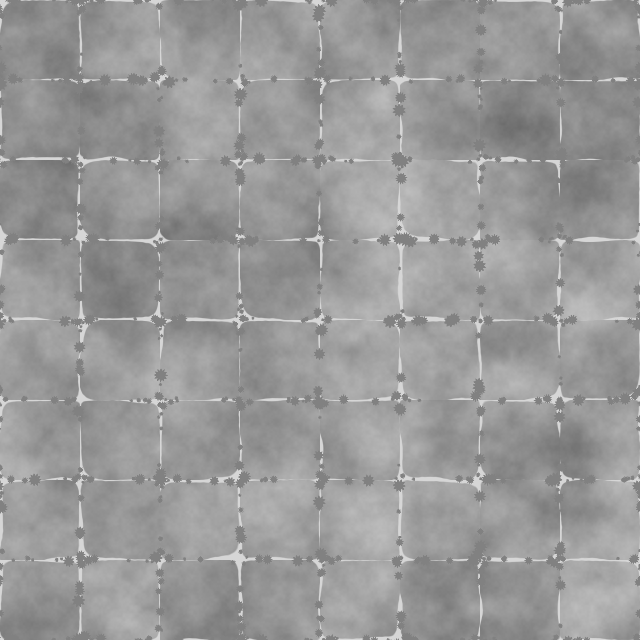
Reproduce this texture procedurally as a Shadertoy shader.

```glsl
// Worn grey stone tiles, 8 by 8, with tapering pale joints broken up by spiky splats of dirt.

#define TILES 8.0            // repeats across and down
#define JOINT_COLOR vec3(0.84)
#define SPLAT_COLOR vec3(0.505)
#define STONE_MEAN 0.597
#define CLOUD_CONTRAST 0.42
#define CLOUD_CELLS 10.0     // coarsest cloud cells across the canvas
#define TILE_SHADE 0.07      // brightness range between tiles
#define CORNER_POWER vec2(4.6, 16.0)   // low is rounder, high is squarer
#define JOINT_WOBBLE 0.075   // variation of joint width, in tiles
#define SPLATS 10            // most splats along one tile edge
#define SPLAT_RADIUS vec2(0.022, 0.088)

// Integer hash giving three values from 0 to 1
vec3 hash3(vec3 seed) {
    uvec3 v = uvec3(ivec3(seed)) * 1664525u + 1013904223u;
    v.x += v.y * v.z; v.y += v.z * v.x; v.z += v.x * v.y;
    v ^= v >> 16u;
    v.x += v.y * v.z; v.y += v.z * v.x; v.z += v.x * v.y;
    return vec3(v >> 8u) / 16777216.0;
}

// Value noise that repeats after a whole number of cells
float noise(vec2 p, float period, float seed) {
    vec2 cell = floor(p), f = fract(p);
    f = f * f * (3.0 - 2.0 * f);
    vec2 lo = mod(cell, period), hi = mod(cell + 1.0, period);
    float a = hash3(vec3(lo, seed)).x;
    float b = hash3(vec3(hi.x, lo.y, seed)).x;
    float c = hash3(vec3(lo.x, hi.y, seed)).x;
    float d = hash3(vec3(hi, seed)).x;
    return mix(mix(a, b, f.x), mix(c, d, f.x), f.y);
}

// Layered noise from broad clouds to fine grain, centred on 0.5
float clouds(vec2 uv) {
    float sum = 0.0, total = 0.0, weight = 1.0, cells = CLOUD_CELLS;
    for (int i = 0; i < 6; i++) {
        sum += weight * noise(uv * cells, cells, 100.0 + float(i));
        total += weight;
        weight *= 0.6;
        cells *= 2.0;
    }
    return sum / total;
}

// Signed distance past the tile outline: positive inside the joint
float jointDistance(vec2 p) {
    vec2 id = floor(p), q = fract(p) - 0.5;
    float tileSeed = 200.0 + id.x + id.y * TILES;
    // Each corner has its own squareness
    vec2 corner = id * 2.0 + step(0.0, q);
    float n = mix(CORNER_POWER.x, CORNER_POWER.y, hash3(vec3(corner, 7.0)).x);
    vec2 a = pow(max(abs(q), 1e-4) * 2.0, vec2(n));
    float shape = 0.5 * pow(a.x + a.y, 1.0 / n) - 0.5;
    // Slow taper and small chips along the edges
    float taper = noise((q + 0.5) * 2.6, 64.0, tileSeed) - 0.43;
    float chips = noise((q + 0.5) * 22.0, 64.0, tileSeed) - 0.5;
    return shape + JOINT_WOBBLE * taper + 0.007 * chips;
}

// Coverage of the spiky splats, crowded towards the joint crossings
float splatCover(vec2 p, float aa) {
    float cover = 0.0;
    for (int axis = 0; axis < 2; axis++) {
        vec2 q = axis == 0 ? p : p.yx;   // x runs along the joint
        float line = round(q.y);
        if (abs(q.y - line) > 0.22) continue;
        for (int side = 0; side < 2; side++) {
            float segment = round(q.x) - 1.0 + float(side);
            vec2 edge = mod(vec2(segment, line), TILES);
            float seed = 400.0 + 64.0 * float(axis);
            float count = float(SPLATS) * mix(0.35, 1.0, hash3(vec3(edge, seed)).x);
            for (int k = 0; k < SPLATS; k++) {
                if (float(k) > count) break;
                vec3 h = hash3(vec3(edge, seed + 1.0 + float(k)));
                float e = 2.0 * h.x - 1.0;
                float along = 0.5 + 0.5 * sign(e) * sqrt(abs(e));
                float spread = mix(0.04, 0.22, e * e * e * e);
                vec2 d = q - vec2(segment + along, line + (h.y - 0.5) * spread);
                float radius = mix(SPLAT_RADIUS.x, SPLAT_RADIUS.y, h.z * h.z);
                float dist = length(d);
                if (dist > radius + aa) continue;
                // Triangle wave around the rim makes the spikes
                float spikes = floor(9.0 + 5.0 * h.y);
                float turn = atan(d.y, d.x + 1e-6) / 6.2831853;
                float wave = abs(fract(turn * spikes + h.x) * 2.0 - 1.0);
                float rim = radius * (1.0 - 0.36 * wave);
                cover = max(cover, smoothstep(aa, -aa, dist - rim));
            }
        }
    }
    return cover;
}

void mainImage(out vec4 fragColor, in vec2 fragCoord) {
    vec2 uv = fragCoord / iResolution.xy;
    vec2 p = uv * TILES;
    float aa = 0.75 * TILES / min(iResolution.x, iResolution.y);

    // Stone: shared clouds with a small shade change per tile
    float shade = hash3(vec3(floor(p), 3.0)).y - 0.5;
    float stone = STONE_MEAN + CLOUD_CONTRAST * (clouds(uv) - 0.5) + TILE_SHADE * shade;
    vec3 color = vec3(stone);

    // Joints, then dirt over both
    color = mix(color, JOINT_COLOR, smoothstep(-aa, aa, jointDistance(p)));
    color = mix(color, SPLAT_COLOR, splatCover(p, aa));
    fragColor = vec4(color, 1.0);
}
```
